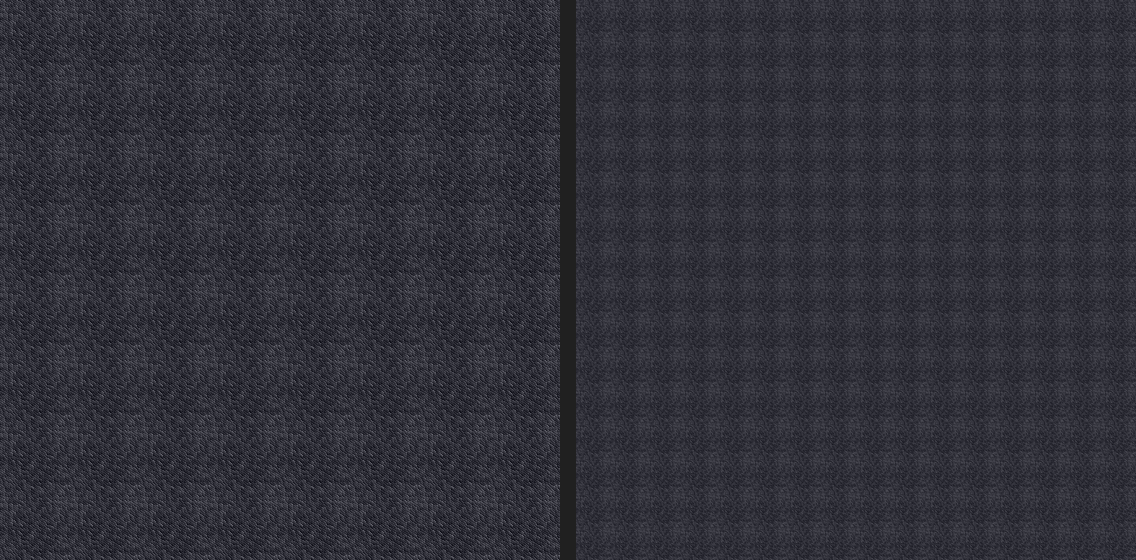
Left: one tile. Right: repeated 2 by 2.
This texture is drawn by a Shadertoy shader. Its source:

```glsl
// Dark blue-grey woven cloth: 8 by 8 tiles of fine slanted grains with soft shading.

const float TAU = 6.2831853;

vec3 hash3(vec2 p) {
    vec3 q = vec3(dot(p, vec2(127.1, 311.7)), dot(p, vec2(269.5, 183.3)), dot(p, vec2(419.2, 371.9)));
    return fract(sin(q + 1.7) * 43758.5);
}

// Wraps a slanted cell so that every tile holds the same grains.
vec2 wrapCell(vec2 cell, vec2 count, float slant) {
    cell -= floor(cell.x / count.x) * vec2(count.x, slant);
    return vec2(cell.x, mod(cell.y, count.y));
}

// Soft cellular noise: x = blended grain tone, y = relief lit from above.
vec2 grains(vec2 p, vec2 count, float slant) {
    vec2 g = vec2(p.x * count.x, p.y * count.y + p.x * slant);
    vec2 base = floor(g);
    vec3 sum = vec3(0.0);
    for (int j = -1; j <= 1; j++) {
        for (int i = -1; i <= 1; i++) {
            vec2 cell = base + vec2(i, j);
            vec3 h = hash3(wrapCell(cell, count, slant));
            vec2 toPoint = cell + 0.2 + 0.6 * h.xy - g;
            float weight = exp(-8.0 * dot(toPoint, toPoint));
            sum += weight * vec3(h.z - 0.5, dot(toPoint, vec2(-0.4, -0.9)), 1.0);
        }
    }
    return sum.xy / sum.z;
}

void mainImage(out vec4 fragColor, in vec2 fragCoord) {
    vec2 tile = fract(fragCoord / iResolution.xy * 8.0);

    // Fine short grains leaning down to the right, each with a lit and a shaded side
    vec2 fine = grains(tile, vec2(27.0, 33.0), 20.0);
    float relief = 0.15 * fine.x + 0.25 * fine.y;
    float value = 0.187 + relief + 1.2 * relief * relief;

    // Paler tile borders around a darker, low centre
    value += 0.010 * cos(TAU * (tile.x - 0.98)) + 0.013 * cos(TAU * (tile.y - 0.83));

    value = clamp(value, 0.04, 0.42);
    fragColor = vec4(value, value, value + 0.035, 1.0);
}
```
